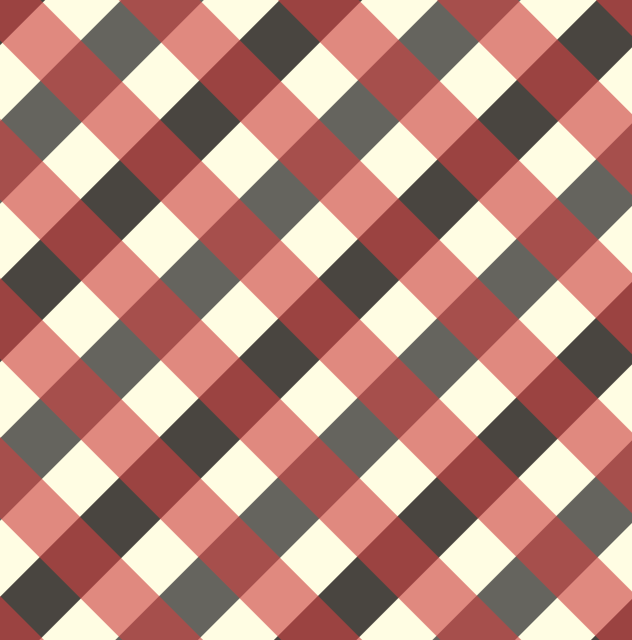
Give the GLSL for this pattern, as a WebGL 2 fragment shader.

```glsl
#version 300 es
precision highp float;

uniform vec2 u_resolution;
out vec4 fragColor;

const vec3 CREAM = vec3(1.0, 0.992, 0.89);
const vec3 CHARCOAL = vec3(0.288, 0.272, 0.25);
const vec3 GREY = vec3(0.396, 0.394, 0.37);
const vec3 RED = vec3(0.805, 0.257, 0.257);
const float RED_OPACITY = 0.62;

// Spacing and half width of each band set, measured along an axis
const float RISING_PERIOD = 0.2477;
const float RISING_HALF = 0.0645;
const float RISING_OFFSET = 0.0062;
const float FALLING_PERIOD = 0.2486;
const float FALLING_HALF = 0.0632;

// Index of the nearest band
float bandIndex(float t, float period) {
    return floor(t / period + 0.5);
}

// Smooth coverage of evenly spaced bands
float bandMask(float t, float period, float halfWidth, float blur) {
    float d = abs(t - period * bandIndex(t, period)) - halfWidth;
    return 1.0 - smoothstep(-blur, blur, d);
}

void main() {
    vec2 p = gl_FragCoord.xy / u_resolution.y;
    float blur = 1.0 / u_resolution.y;

    // Diagonal coordinates measured from the top left corner
    float across = p.x + 1.0 - p.y - RISING_OFFSET;
    float along = p.x - 1.0 + p.y;

    // Rising bands alternate charcoal and grey
    float parity = mod(bandIndex(across, RISING_PERIOD), 2.0);
    vec3 bandColor = mix(CHARCOAL, GREY, parity);
    float rising = bandMask(across, RISING_PERIOD, RISING_HALF, blur);
    vec3 color = mix(CREAM, bandColor, rising);

    // Translucent red bands fall across them
    float falling = bandMask(along, FALLING_PERIOD, FALLING_HALF, blur);
    color = mix(color, RED, falling * RED_OPACITY);

    fragColor = vec4(color, 1.0);
}
```
